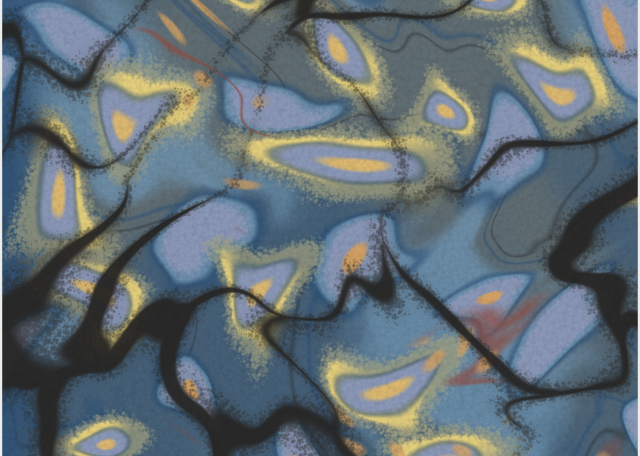
Reproduce this texture procedurally as a Shadertoy shader.

```glsl
// Marbled ink painting: slate-blue washes, ringed pale and yellow drops, sooty black veins.

const vec3 SLATE = vec3(0.26, 0.36, 0.45);
const vec3 STONE = vec3(0.36, 0.41, 0.43);
const vec3 SKY = vec3(0.42, 0.56, 0.67);
const vec3 LAVENDER = vec3(0.52, 0.57, 0.69);
const vec3 DEEP_BLUE = vec3(0.16, 0.30, 0.45);
const vec3 SOOT = vec3(0.15, 0.145, 0.14);
const vec3 KHAKI = vec3(0.60, 0.60, 0.48);
const vec3 YELLOW = vec3(0.86, 0.78, 0.47);
const vec3 ORANGE = vec3(0.80, 0.61, 0.38);
const vec3 RUST = vec3(0.55, 0.28, 0.23);
const vec3 PAPER = vec3(0.92, 0.93, 0.92);

float hash(vec2 p) {
    vec3 q = fract(p.xyx * 0.1031);
    q += dot(q, q.yzx + 33.33);
    return fract((q.x + q.y) * q.z);
}

vec2 hash2(vec2 p) {
    return vec2(hash(p), hash(p + 37.0));
}

mat2 rotation(float a) {
    return mat2(cos(a), sin(a), -sin(a), cos(a));
}

// 1 inside (d < 0), 0 outside, blurred over the given width
float inside(float d, float blur) {
    return 1.0 - smoothstep(-blur, blur, d);
}

// Distances to the nearest and second nearest scattered points
vec2 cellular(vec2 p) {
    vec2 cell = floor(p), nearest = vec2(9.0);
    for (int y = -1; y <= 1; y++)
    for (int x = -1; x <= 1; x++) {
        vec2 id = cell + vec2(x, y);
        float d = length(id + hash2(id) - p);
        nearest = d < nearest.x ? vec2(d, nearest.x) : vec2(nearest.x, min(nearest.y, d));
    }
    return nearest;
}

// Layered sines: fluid distortion and smooth scalar field
vec2 swirl(vec2 p, float freq, float amp) {
    for (int i = 0; i < 5; i++) {
        p += amp * sin(freq * p.yx + vec2(1.3, 4.1) * float(i + 1));
        p = rotation(0.5) * p;
        freq *= 1.6;
        amp *= 0.66;
    }
    return p;
}

float waves(vec2 p, float freq) {
    vec2 q = swirl(p * freq, 1.3, 0.45);
    return 0.5 * (sin(q.x * 1.7) + sin(q.y * 1.3 + q.x * 0.6));
}

// One drop of paint; r is 1 at its rim, seed picks its kind, gap thins its ring
vec3 paintDrop(vec3 base, float r, float core, float seed, float gap, float grain) {
    float rough = r + 0.08 * grain;
    if (seed < 0.48) {
        base = mix(base, DEEP_BLUE, 0.6 * inside(r - 1.22, 0.14));
        base = mix(base, SKY, 0.85 * inside(r - 1.04, 0.08));
        base = mix(base, LAVENDER, inside(rough - 0.85, 0.14));
        return mix(base, ORANGE, step(0.30, seed) * inside(core - 0.30, 0.09));
    }
    if (seed < 0.82) {
        base = mix(base, KHAKI, 0.75 * inside(r + 0.25 * grain - 1.16, 0.2));
        base = mix(base, YELLOW, gap * inside(rough - 0.92, 0.10));
        base = mix(base, SLATE, 0.65 * inside(core - 0.74, 0.08));
        base = mix(base, LAVENDER, inside(core - 0.62, 0.10));
        return mix(base, mix(YELLOW, ORANGE, 0.5), inside(core - 0.26, 0.09));
    }
    return mix(base, SOOT, 0.8 * inside(r + 0.35 * grain - 0.70, 0.3));
}

vec3 scatterDrops(vec3 base, vec2 p, float grain) {
    vec2 cell = floor(p);
    for (int y = -1; y <= 1; y++)
    for (int x = -1; x <= 1; x++) {
        vec2 id = cell + vec2(x, y);
        vec2 rnd = hash2(id + 11.0);
        vec2 q = rotation(6.28 * rnd.x) * (p - id - 0.25 - 0.5 * hash2(id));
        q *= vec2(0.85, 1.2);
        float radius = mix(0.18, 0.46, rnd.y);
        float angle = atan(q.y, q.x);
        float r = length(q) / radius + 0.10 * sin(3.0 * angle + 6.0 * rnd.y);
        float core = length(q + 0.25 * radius * (rnd.x - 0.3)) / radius;
        float gap = smoothstep(-0.8, 0.3, sin(angle + 9.0 * rnd.y));
        base = paintDrop(base, r, core, hash(id + 71.0), gap, grain);
    }
    return base;
}

void mainImage(out vec4 fragColor, in vec2 fragCoord) {
    vec2 uv = fragCoord / iResolution.xy;
    vec2 p = fragCoord / iResolution.y;
    float grain = cellular(p * 75.0).x + cellular(p * 140.0).x - 0.95;
    vec2 flow = swirl(p, 5.0, 0.075);

    // Washes with pale and dark streaks along the flow
    float wash = waves(p + 3.0, 2.6);
    float streak = waves(flow * vec2(1.5, 0.8), 4.5);
    vec3 color = mix(SLATE, STONE, smoothstep(-0.3, 0.6, wash));
    color = mix(color, SKY, 0.8 * smoothstep(0.1, 0.7, streak));
    color = mix(color, DEEP_BLUE, 0.5 * inside(abs(streak + 0.15) - 0.05, 0.06));
    color = mix(color, SOOT, 0.5 * inside(abs(streak + 0.45) - 0.02, 0.05));
    color = mix(color, DEEP_BLUE, 0.8 * inside(uv.x - 0.05 - 0.03 * wash, 0.05));

    color = scatterDrops(color, flow * 3.9 + 5.0, grain);

    // Rust threads and orange flecks
    float thread = abs(waves(flow + 7.0, 5.0));
    float patchy = smoothstep(0.3, 0.6, waves(p + 1.7, 3.2));
    color = mix(color, RUST, 0.7 * patchy * inside(thread - 0.04, 0.05));
    float fleck = cellular(flow * vec2(9.0, 6.0)).x;
    color = mix(color, ORANGE, 0.8 * patchy * inside(fleck - 0.14, 0.06));

    // Broken black veins, swelling at their joints and fringed with soot
    vec2 edges = cellular(swirl(p + 2.0, 5.0, 0.085) * vec2(2.0, 2.8));
    float vein = edges.y - edges.x - 0.025 - 0.085 * waves(p + 9.0, 4.2);
    color = mix(color, SOOT, 0.55 * inside(vein + 0.12 * grain - 0.04, 0.07));
    color = mix(color, SOOT, 0.9 * inside(vein, 0.025));

    // Paper tooth and bare side margins
    color *= 1.0 - 0.07 * grain;
    color = mix(color, PAPER, inside(0.4965 - abs(uv.x - 0.5), 0.001));
    fragColor = vec4(clamp(color, 0.0, 1.0), 1.0);
}
```
